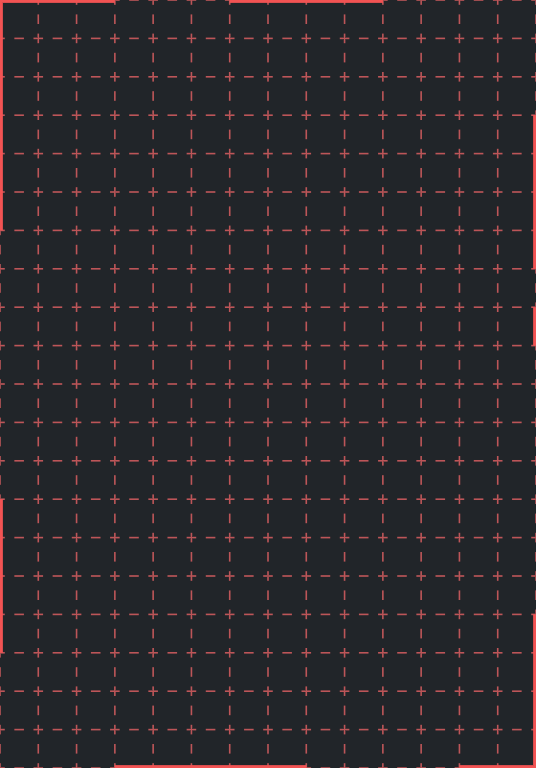
A Shadertoy shader for this pattern:

```glsl
// Dashed red grid, 14 by 20 cells, on charcoal with bright bars along parts of the border.

// Box-filtered coverage of a band of the given half width, at signed distance d.
float band(float d, float halfWidth, float px) {
    float lo = max(d - 0.5 * px, -halfWidth);
    float hi = min(d + 0.5 * px, halfWidth);
    return clamp((hi - lo) / px, 0.0, 1.0);
}

// Coverage of the interval from a to b.
float span(float t, float a, float b, float px) {
    return band(t - 0.5 * (a + b), 0.5 * (b - a), px);
}

// Signed distance to the nearest multiple of a step.
float nearest(float t, float stepSize) {
    return t - stepSize * round(t / stepSize);
}

// Dashes along one axis, centred on crossings and midway between them.
float dashes(float along, float across, vec2 px) {
    return band(nearest(across, 1.0), 0.021, px.y)
         * band(nearest(along, 0.5), 0.125, px.x);
}

void mainImage(out vec4 fragColor, in vec2 fragCoord) {
    vec2 cells = vec2(14.0, 20.0);
    vec2 px = cells / iResolution.xy;
    vec2 p = fragCoord * px;

    // Grid
    float grid = max(dashes(p.x, p.y, px), dashes(p.y, p.x, px.yx));
    vec3 color = mix(vec3(0.129, 0.145, 0.161), vec3(0.74, 0.335, 0.345), grid);

    // Border bars, measured in whole cells
    float left = span(p.y, 3.0, 7.0, px.y) + span(p.y, 14.0, 20.0, px.y);
    float right = span(p.y, 0.0, 4.0, px.y) + span(p.y, 11.0, 12.0, px.y)
                + span(p.y, 13.0, 17.0, px.y);
    float bottom = span(p.x, 3.0, 8.0, px.x) + span(p.x, 12.0, 14.0, px.x);
    float top = span(p.x, 0.0, 3.0, px.x) + span(p.x, 6.0, 10.0, px.x);

    float thickness = 0.075;
    float bars = max(
        max(left * band(p.x, thickness, px.x), right * band(p.x - cells.x, thickness, px.x)),
        max(bottom * band(p.y, thickness, px.y), top * band(p.y - cells.y, thickness, px.y)));
    color = mix(color, vec3(0.95, 0.325, 0.325), bars);

    fragColor = vec4(color, 1.0);
}
```
